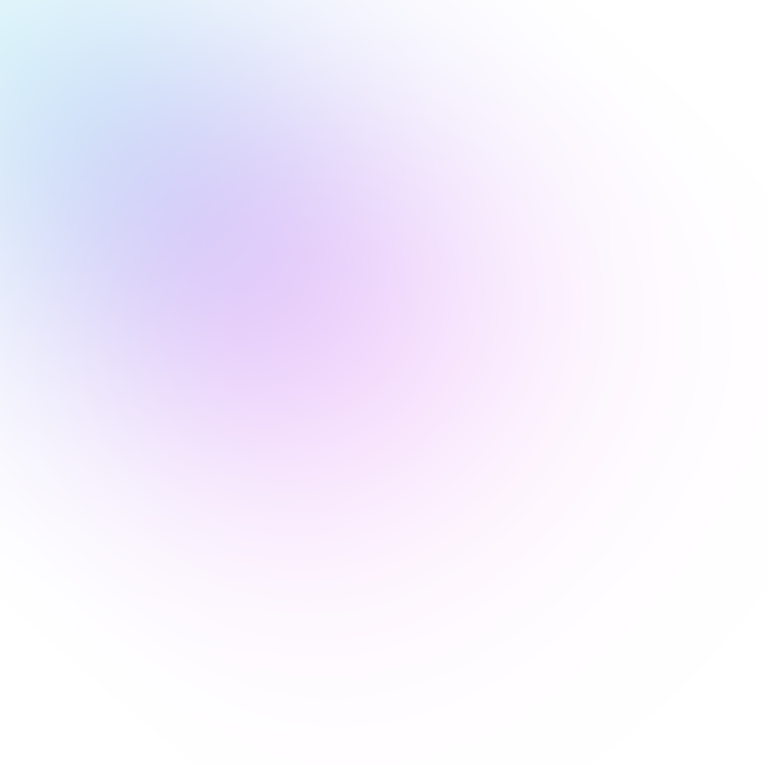
Write a WebGL 1 fragment shader that draws this background.

```glsl
precision highp float;

uniform vec2 u_resolution;

// Diagonal position of the strongest absorption, per colour channel
const vec3 TINT_CENTER = vec3(0.163, 0.328, 0.180);
const vec3 TINT_WIDTH = vec3(0.198, 0.186, 0.235);
const vec3 TINT_STRENGTH = vec3(0.177, 0.198, 0.026);

const float GLOW_WIDTH = 0.217;
const float GLOW_FLOOR = 0.035;
const float HUE_BEND = 0.35;

vec3 bell(vec3 x, vec3 width) {
    vec3 q = x / width;
    return exp(-0.5 * q * q);
}

// Bell curve lowered so that it reaches zero at a finite distance
float softGlow(float x, float width, float cutoff) {
    float q = x / width;
    return max(exp(-0.5 * q * q) - cutoff, 0.0) / (1.0 - cutoff);
}

// Position along (x) and across (y) the diagonal from the upper left
vec2 diagonalCoords(vec2 uv) {
    vec2 fromTop = vec2(uv.x, 1.0 - uv.y);
    return vec2(0.5 * (fromTop.x + fromTop.y),
                0.70711 * (fromTop.x - fromTop.y));
}

// Cyan to violet to pink, as light removed from white
vec3 tintAlong(float t) {
    return TINT_STRENGTH * bell(vec3(t) - TINT_CENTER, TINT_WIDTH);
}

void main() {
    vec2 uv = gl_FragCoord.xy / u_resolution;
    vec2 diagonal = diagonalCoords(uv);

    // The axis leans to the left near the upper corner
    float lean = 0.042 * (1.0 - smoothstep(0.0, 0.6, diagonal.x));
    float across = diagonal.y + lean;

    // Hue bands curve away from the axis
    float along = diagonal.x - HUE_BEND * across * across;

    float glow = softGlow(across, GLOW_WIDTH, GLOW_FLOOR);
    vec3 color = vec3(1.0) - tintAlong(along) * glow;
    gl_FragColor = vec4(color, 1.0);
}
```
